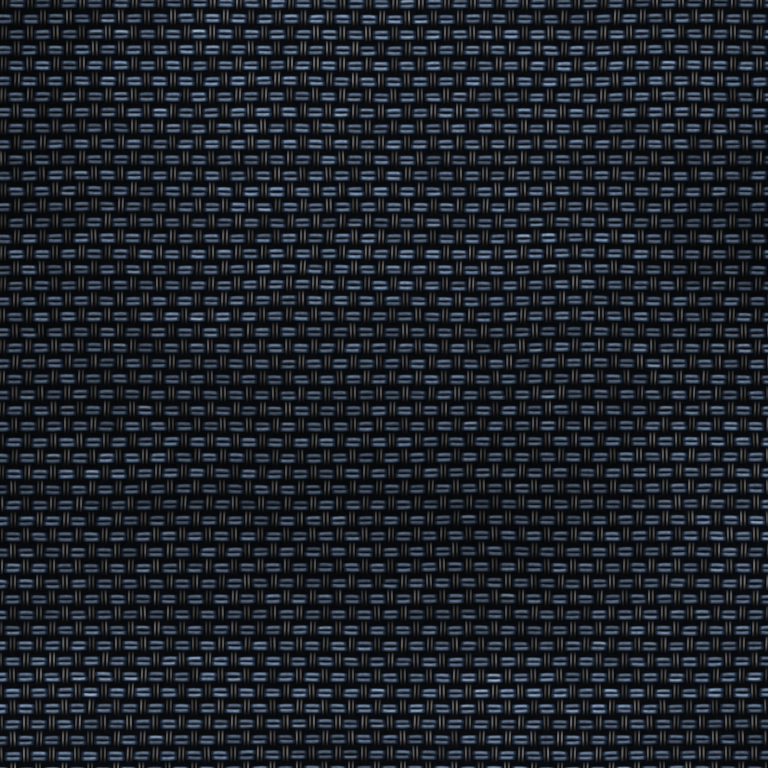
Give the GLSL for this texture, as a three.js fragment shader.

```glsl
// Dark woven mesh: wide paired blue weft floats over short glimpses of paired grey warp.
varying vec2 vUv;

float hash(vec2 p) {
  vec3 q = fract(vec3(p.xyx) * 0.1031);
  q += dot(q, q.yzx + 33.33);
  return fract((q.x + q.y) * q.z);
}

float noise(vec2 p) {
  vec2 i = floor(p), f = fract(p);
  f = f * f * (3.0 - 2.0 * f);
  return mix(mix(hash(i), hash(i + vec2(1.0, 0.0)), f.x),
             mix(hash(i + vec2(0.0, 1.0)), hash(i + vec2(1.0, 1.0)), f.x), f.y);
}

// Soft-edged band: 1 inside the half width, 0 outside.
float band(float d, float halfWidth, float soft) {
  return 1.0 - smoothstep(halfWidth - soft, halfWidth + soft, abs(d));
}

// Offset from the nearest crossing, which alternates between neighbouring lines.
float crossing(float x, float parity) {
  return mod(x - parity + 0.5, 2.0) - 1.0;
}

void main() {
  // 59 warp columns by 49 weft rows; the warp leans very slightly.
  vec2 p = vUv * vec2(59.0, 49.0) - vec2(0.7, 0.3);
  p.x -= 0.4 * (vUv.y - 0.63);
  p += 0.12 * (vec2(noise(vUv * 7.0), noise(vUv * 8.0 + 40.0)) - 0.5);
  vec2 cell = floor(p);
  vec2 f = fract(p) - 0.5;
  float grain = noise(p * vec2(5.0, 9.0) + 60.0);

  // Dark ground between the threads.
  vec3 color = vec3(0.022, 0.026, 0.036) + 0.02 * grain;

  // Warp pair, lit on the upper part of each crossing.
  float warpY = crossing(p.y, mod(cell.x + 1.0, 2.0));
  vec2 warpId = vec2(cell.x, floor(p.y - warpY)) + 10.0;
  float lean = 0.08 * (hash(warpId + 11.0) - 0.5);
  for (int i = 0; i < 2; i++) {
    float side = float(i) * 2.0 - 1.0;
    float x = f.x - side * 0.145 - lean * (1.0 + warpY);
    float shade = 0.6 + 0.55 * hash(warpId * 2.0 + side + 70.0);
    shade *= 1.0 - 0.6 * smoothstep(0.1, 0.5, abs(warpY - 0.16));
    float cover = band(x, 0.078, 0.055) * band(warpY - 0.12, 0.48, 0.12);
    color = mix(color, vec3(0.335, 0.33, 0.325) * shade, cover);
  }

  // Weft pair, bulging over every second column.
  float weftX = crossing(p.x, mod(cell.y, 2.0));
  vec2 weftId = vec2(floor(p.x - weftX), cell.y) + 10.0;
  float rowTone = 0.78 + 0.22 * hash(vec2(cell.y + 10.0, 5.0))
                + 0.24 * noise(vec2(p.x * 0.11, cell.y * 0.7) + 20.0);
  float contact = band(weftX, 0.72, 0.1) * band(f.y, 0.38, 0.08);
  color = mix(color, vec3(0.022, 0.034, 0.052), 0.6 * contact);
  for (int i = 0; i < 2; i++) {
    float side = float(i) * 2.0 - 1.0;
    vec2 id = weftId * 2.0 + vec2(side + 20.0, 90.0);
    float x = weftX + 0.12 * (hash(id) - 0.5);
    float y = f.y - side * (0.172 - 0.09 * x * x);
    y -= 0.04 * (hash(id + 31.0) - 0.5) + 0.06 * x * (hash(id + 57.0) - 0.5);

    // Rounded strand with a lit ridge and navy edges and ends.
    float t = y / 0.165;
    float roundness = max(0.0, 1.0 - t * t);
    float ridge = band(t - 0.12, 0.42, 0.32) * band(x, 0.47, 0.16);
    vec3 navy = vec3(0.05, 0.09, 0.14);
    vec3 strand = mix(navy, vec3(0.205, 0.25, 0.315), roundness);
    strand = mix(strand, vec3(0.40, 0.452, 0.525), 0.85 * ridge);
    strand = mix(strand, navy, 0.75 * smoothstep(0.38, 0.62, abs(x)));
    strand *= rowTone * (0.8 + 0.32 * hash(id + 83.0)) * (0.9 + 0.2 * grain);

    // A few strands catch more light.
    float glint = step(0.96, hash(id + 101.0));
    strand += glint * ridge * vec3(0.09, 0.09, 0.08);
    float cover = band(y, 0.16, 0.04) * band(x, 0.67 - 0.05 * t * t, 0.06);
    color = mix(color, strand, cover);
  }

  // Broad uneven light across the cloth.
  color *= 0.8 + 0.4 * noise(vUv * 3.0 + 12.0);
  gl_FragColor = vec4(color, 1.0);
}
```
